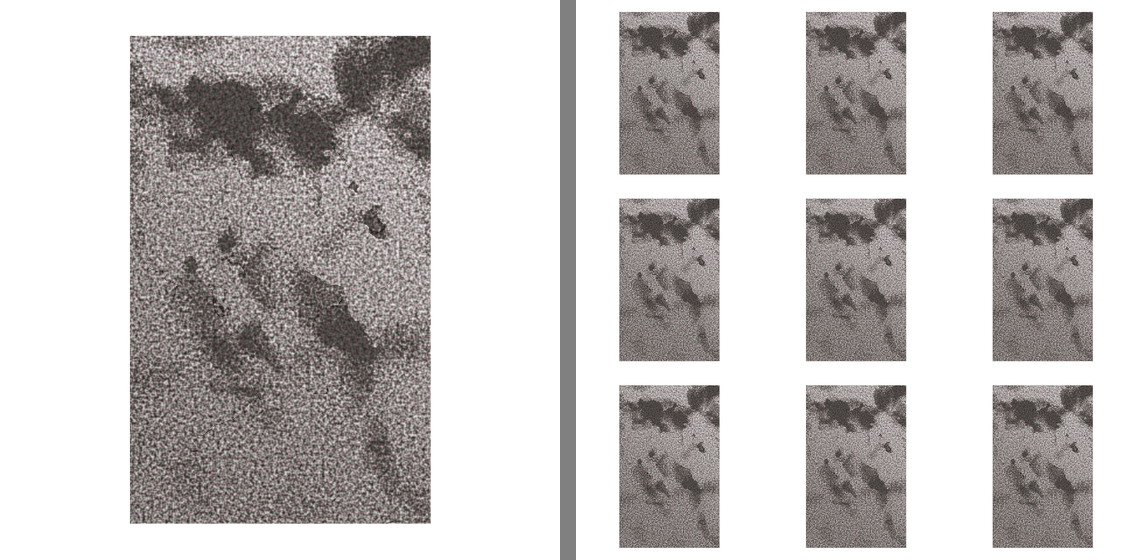
Left: one tile. Right: repeated 3 by 3.
A WebGL 1 fragment shader for this texture:

```glsl
precision highp float;
uniform vec2 u_resolution;

#define PANEL_MIN vec2(0.232, 0.065)
#define PANEL_MAX vec2(0.769, 0.936)
#define DARK_TONE 0.30
#define LOW_TONE 0.51
#define HIGH_TONE 0.68
#define GRAIN_PERIOD 150.0
#define GRAIN_CONTRAST 0.44
#define FOLD_PERIOD vec2(6.0, 3.0)
#define BLOTCH_PERIOD 7.0
#define WARP 0.07

float hash(vec2 p) {
  vec3 q = fract(p.xyx * 0.1031);
  q += dot(q, q.yzx + 33.33);
  return fract((q.x + q.y) * q.z);
}

// Slope of one lattice corner, wrapped to the period
float corner(vec2 cell, vec2 offset, vec2 period, float seed) {
  float angle = 6.28319 * hash(mod(cell, period) + seed);
  return dot(vec2(cos(angle), sin(angle)), offset);
}

// Tiling gradient noise over the unit square
float noise(vec2 uv, vec2 period, float seed) {
  vec2 p = uv * period;
  vec2 i = floor(p);
  vec2 f = p - i;
  vec2 w = f * f * f * (f * (f * 6.0 - 15.0) + 10.0);
  vec2 e = vec2(1.0, 0.0);
  float low = mix(corner(i, f, period, seed),
                  corner(i + e, f - e, period, seed), w.x);
  float high = mix(corner(i + e.yx, f - e.yx, period, seed),
                   corner(i + 1.0, f - 1.0, period, seed), w.x);
  return 1.4 * mix(low, high, w.y);
}

float fbm(vec2 uv, vec2 period, float seed) {
  float sum = 0.0;
  float amplitude = 0.5;
  for (int octave = 0; octave < 5; octave++) {
    sum += amplitude * noise(uv, period, seed);
    period *= 2.0;
    amplitude *= 0.5;
    seed += 17.0;
  }
  return sum;
}

vec3 stone(vec2 uv, vec2 panel) {
  // Fine speckle
  float grain = 0.6 * noise(uv, vec2(GRAIN_PERIOD), 3.0)
              + 0.6 * noise(uv, vec2(GRAIN_PERIOD * 1.6), 41.0);

  // Slanted folds: a whole-number shear keeps them tiling
  vec2 bent = uv + WARP * vec2(fbm(uv, vec2(5.0), 11.0), fbm(uv, vec2(5.0), 97.0));
  vec2 sheared = vec2(bent.x + bent.y, bent.y);
  float fold = noise(sheared, FOLD_PERIOD, 23.0)
             + 0.7 * fbm(uv, vec2(14.0), 61.0);
  float softness = smoothstep(-0.3, 0.3, noise(uv, vec2(6.0), 71.0));
  float hollow = smoothstep(0.1, 0.1 + mix(0.06, 0.4, softness), fold);

  // Ragged blotches, calmer towards the foot of the panel
  float blotch = fbm(bent, vec2(BLOTCH_PERIOD), 131.0);
  float relief = mix(0.45, 1.0, smoothstep(0.05, 0.5, panel.y));
  float form = 0.28 + relief * (1.6 * blotch + 0.2 - 0.75 * hollow);
  float lit = smoothstep(-0.4, 0.5, form + 0.3 * grain);

  // Light falls from the upper right
  float glow = smoothstep(0.15, 0.9, 0.7 * panel.y + 0.3 * panel.x);
  float tone = mix(DARK_TONE, mix(LOW_TONE, HIGH_TONE, glow), lit);
  tone += GRAIN_CONTRAST * grain * mix(0.4, 1.0, lit);

  // Sparse hairline cracks
  float vein = abs(fbm(bent, vec2(6.0, 5.0), 173.0));
  float broken = smoothstep(0.0, 0.35, noise(uv, vec2(9.0), 199.0));
  tone -= 0.16 * broken * (1.0 - smoothstep(0.004, 0.016, vein));
  tone = clamp(tone, 0.13, 0.93);

  // Warm shadows, nearly neutral lights, faint pink and green flecks
  vec3 tint = mix(vec3(1.0, 0.92, 0.89), vec3(1.0, 0.97, 0.975),
                  smoothstep(0.35, 0.8, tone));
  float fleck = noise(uv, vec2(GRAIN_PERIOD), 223.0);
  return tone * tint + 0.05 * fleck * vec3(0.8, -0.6, 0.2);
}

void main() {
  vec2 uv = gl_FragCoord.xy / u_resolution;
  vec2 panel = (uv - PANEL_MIN) / (PANEL_MAX - PANEL_MIN);

  // Smooth-edged upright slab on white
  vec2 inset = min(uv - PANEL_MIN, PANEL_MAX - uv) * u_resolution;
  vec2 cover = clamp(inset + 0.5, 0.0, 1.0);
  vec3 color = mix(vec3(1.0), stone(uv, panel), cover.x * cover.y);
  gl_FragColor = vec4(color, 1.0);
}
```
